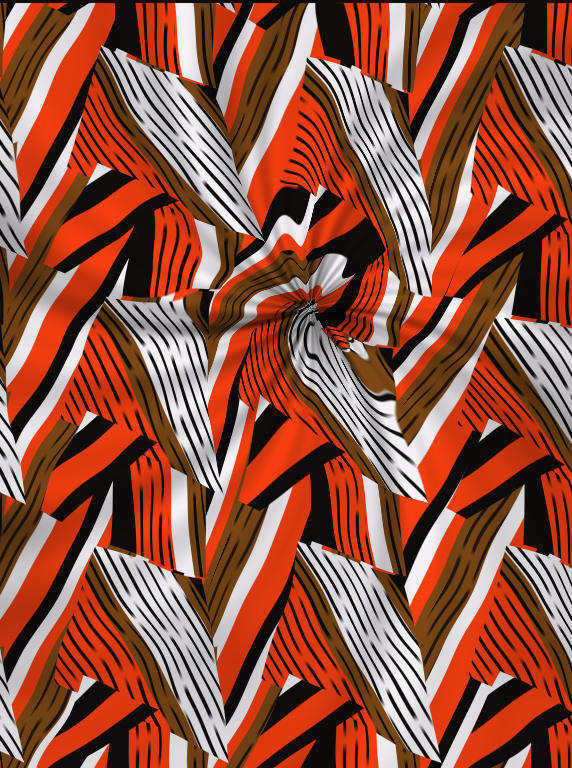
Write a Shadertoy shader that draws this texture.

```glsl
#define WHITE vec3(0.89, 0.88, 0.89)
#define RED vec3(0.90, 0.23, 0.06)
#define BROWN vec3(0.45, 0.26, 0.08)
#define BLACK vec3(0.05, 0.04, 0.04)
#define VIEW_HEIGHT 7.68
#define REPEAT vec2(2.1, 2.55)
#define KNOT vec2(4.15, 4.6)
#define SWIRL 1.7
#define GATHER 0.35
#define PLEAT_DEPTH 0.5
#define LINE_GAP 0.095
#define LINE_HALF_WIDTH 0.015

float soft; // width of a smoothed edge

float hash(vec2 p) {
    p = fract(p * vec2(0.1031, 0.1137));
    p += dot(p, p.yx + 33.3);
    return fract((p.x + p.y) * p.x * 17.0);
}

float noise(vec2 p) {
    vec2 i = floor(p), f = fract(p);
    f = f * f * (3.0 - 2.0 * f);
    return mix(mix(hash(i), hash(i + vec2(1, 0)), f.x),
               mix(hash(i + vec2(0, 1)), hash(i + 1.0), f.x), f.y);
}

vec2 turn(vec2 p, float a) {
    return vec2(cos(a) * p.x - sin(a) * p.y, sin(a) * p.x + cos(a) * p.y);
}

float cover(float d) { return 1.0 - smoothstep(-soft, soft, d); }

// Paints ink over everything past an edge
vec3 band(vec3 under, vec3 ink, float u, float edge) {
    return mix(under, ink, cover(edge - u));
}

float edgeDistance(vec2 p, vec2 a, vec2 b) {
    vec2 e = b - a;
    return dot(p - a, normalize(vec2(-e.y, e.x)));
}

// Convex quad with clockwise corners
float quad(vec2 p, vec2 a, vec2 b, vec2 c, vec2 d) {
    return max(max(edgeDistance(p, a, b), edgeDistance(p, b, c)),
               max(edgeDistance(p, c, d), edgeDistance(p, d, a)));
}

// Broken, tapering pen strokes running along v
float strokes(float u, float v) {
    u += 0.07 * noise(vec2(v * 1.6, u * 2.0));
    float row = floor(u / LINE_GAP);
    float t = v / 0.95 + 7.0 * hash(vec2(row, 3.0));
    float pen = hash(vec2(row, floor(t) + 40.0));
    float taper = 1.0 - smoothstep(0.30 + 0.1 * pen, 0.5, abs(fract(t) - 0.5));
    float d = abs(fract(u / LINE_GAP) - 0.5) * LINE_GAP;
    return cover(d - LINE_HALF_WIDTH * (0.6 + 0.5 * pen)) * taper;
}

vec2 local(vec2 p, vec2 centre) {
    return mod(p - centre + 0.5 * REPEAT, REPEAT) - 0.5 * REPEAT;
}

vec3 printed(vec2 p) {
    // Narrow slanted stripes behind the panels
    float u = dot(p, vec2(0.87, -0.5)), v = dot(p, vec2(0.5, 0.87));
    float s = mod(u + 0.04 * v, 1.06);
    vec3 col = mix(BROWN, BLACK, strokes(u, v) * 0.8);
    col = band(col, WHITE, s, 0.25);
    col = band(col, RED, s, 0.39);
    col = band(col, BLACK, s, 0.64);
    col = band(col, WHITE, s, 0.76);
    col = band(col, RED, s, 0.88);
    col = band(col, BROWN, s, 0.99);

    // Upright panel
    vec2 q = local(p, vec2(1.65, 2.68));
    u = q.x + 0.07 * q.y;
    vec3 panel = band(BLACK, RED, u, -0.36);
    panel = band(panel, WHITE, u, 0.04);
    panel = band(panel, BROWN, u, 0.22);
    float plain = cover(0.02 - u) * cover(u - 0.24);
    panel = mix(panel, BLACK, strokes(u, q.y) * (1.0 - plain));
    col = mix(col, panel, cover(quad(q, vec2(-0.5, 0.75), vec2(0.5, 1.0),
                                     vec2(0.4, -0.9), vec2(-0.6, -0.55))));

    // Large leaning panel
    q = local(p, vec2(1.4, 1.03));
    u = dot(q, vec2(0.87, 0.5));
    v = dot(q, vec2(0.5, -0.87));
    panel = band(RED, BROWN, u, -0.12);
    panel = band(panel, WHITE, u, 0.06);
    panel = band(panel, BROWN, u, 0.68);
    panel = band(panel, BLACK, u, 0.8);
    panel = mix(panel, BLACK, strokes(u, v));
    col = mix(col, panel, cover(quad(q, vec2(-0.5, 1.1), vec2(0.6, 0.75),
                                     vec2(0.9, -1.05), vec2(-0.9, -0.2))));

    // Striped kite
    q = local(p, vec2(0.9, 2.93));
    u = dot(q, vec2(-0.66, 0.75)) + 0.12 * q.x;
    panel = band(BLACK, RED, u, -0.12);
    panel = band(panel, BLACK, u, 0.12);
    panel = band(panel, WHITE, u, 0.31);
    return mix(col, panel, cover(quad(q, vec2(-0.55, -0.45), vec2(-0.1, 0.5),
                                      vec2(0.65, 0.12), vec2(-0.35, -0.55))));
}

void mainImage(out vec4 fragColor, in vec2 fragCoord) {
    vec2 p = fragCoord / iResolution.y * VIEW_HEIGHT;
    soft = 0.7 * VIEW_HEIGHT / iResolution.y;

    // Cloth gathered and twisted around the knot
    vec2 d = p - KNOT * vec2(iResolution.x / iResolution.y / 0.996, 1.0);
    float r = length(d) + 0.001;
    vec2 ray = turn(d / r, 0.16 * r);
    float reach = exp(-0.33 * r);
    float fold = noise(ray * 4.0 + 9.0);
    float slope = fold - noise(turn(ray, 0.09) * 4.0 + 9.0);
    float crease = noise(ray * 9.0 + 25.0) - noise(turn(ray, 0.06) * 9.0 + 25.0);
    vec2 cloth = turn(d, SWIRL * exp(-1.7 * r)) * (1.0 + GATHER * exp(-0.8 * r));
    cloth += vec2(-d.y, d.x) / r * (fold - 0.5) * PLEAT_DEPTH * reach * min(r * 2.0, 1.0);
    cloth += 0.09 * (vec2(noise(p * 1.7), noise(p * 1.7 + 31.0)) - 0.5);

    // Soft light on the folds, darker inside the knot
    float light = 0.97 + reach * (0.9 * slope + 0.8 * crease);
    light -= 0.14 * smoothstep(0.5, 0.9, noise(p * 0.9 + 5.0));
    light -= 0.35 * exp(-5.0 * r * r);
    vec3 col = printed(cloth + vec2(3.1, 4.58)) * clamp(light, 0.35, 1.08);

    // Dark upper border
    col = band(col, BLACK, p.y, VIEW_HEIGHT - 0.03);
    fragColor = vec4(col, 1.0);
}
```
